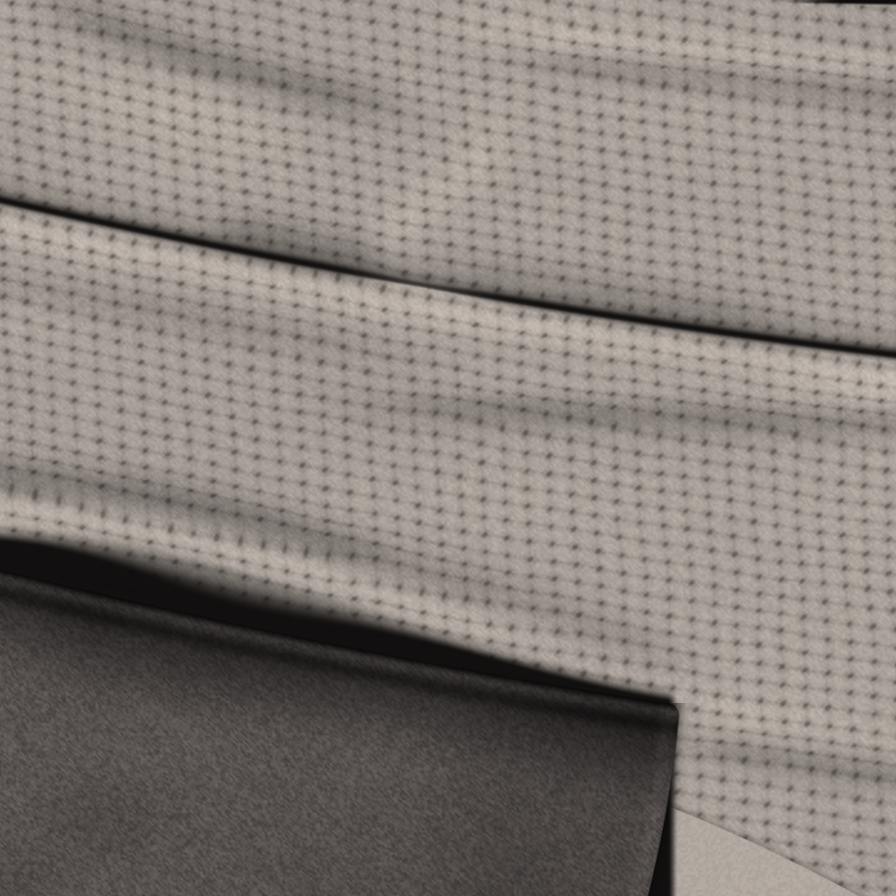
A WebGL 2 fragment shader for this texture:

```glsl
#version 300 es
precision highp float;

uniform vec2 u_resolution;
out vec4 outColor;

const vec3 CLOTH = vec3(0.665, 0.632, 0.603);
const vec3 THREAD = vec3(0.31, 0.285, 0.27);
const vec3 PILLOW = vec3(0.325, 0.303, 0.295);
const vec3 SHADOW = vec3(0.055, 0.048, 0.047);
const vec3 LINING = vec3(0.69, 0.655, 0.625);
const vec2 MARK_COUNT = vec2(40.0, 51.0);  // marks per canvas side
const float WEAVE_COUNT = 360.0;           // fine threads per canvas side
const float ROW_WARP = 0.06;               // how far folds push the rows

float hash(vec2 p) {
  vec3 q = fract(vec3(p.xyx) * 0.1031);
  q += dot(q, q.yzx + 33.33);
  return fract((q.x + q.y) * q.z);
}

float noise(vec2 p) {
  vec2 i = floor(p), f = fract(p);
  f = f * f * (3.0 - 2.0 * f);
  return mix(mix(hash(i), hash(i + vec2(1, 0)), f.x),
             mix(hash(i + vec2(0, 1)), hash(i + vec2(1, 1)), f.x), f.y);
}

float bell(float x, float width) {
  float q = x / width;
  return exp(-q * q);
}

// Soft band along a bowed chord, faded at both ends
float fold(vec2 p, vec2 a, vec2 b, float bow, float width) {
  float t = (p.x - a.x) / (b.x - a.x);
  float y = mix(a.y, b.y, t) + bow * 4.0 * t * (1.0 - t);
  return bell(p.y - y, width) * smoothstep(-0.25, 0.2, t) * (1.0 - smoothstep(0.8, 1.25, t));
}

float creaseHeight(float x) { return 0.776 - 0.225 * x + 0.052 * x * x; }
float hemHeight(float x) { return 0.405 - 0.195 * smoothstep(-0.05, 0.9, x); }
float pillowHeight(float x) { return 0.364 - 0.245 * x + 0.06 * x * x; }

// Light and dark of the draped folds
float foldLight(vec2 p, float crease, float hem) {
  float l = 0.0;
  // above the crease
  l -= 0.14 * fold(p, vec2(0.08, 0.985), vec2(0.42, 0.885), -0.008, 0.023);
  l -= 0.10 * fold(p, vec2(0.60, 0.930), vec2(1.05, 0.890), 0.0, 0.020);
  l += 0.06 * fold(p, vec2(0.55, 0.965), vec2(1.05, 0.922), 0.0, 0.020);
  l += 0.04 * fold(p, vec2(-0.1, 0.940), vec2(0.30, 0.850), 0.0, 0.040);
  l -= 0.13 * fold(p, vec2(0.26, 0.742), vec2(0.42, 0.708), 0.0, 0.026);
  l += 0.05 * fold(p, vec2(0.42, 0.730), vec2(0.56, 0.840), 0.0, 0.035);
  l -= 0.07 * fold(p, vec2(0.52, 0.705), vec2(0.85, 0.645), 0.0, 0.025);
  // between the crease and the hem
  l += 0.07 * bell(crease + 0.027, 0.018);
  l -= 0.07 * fold(p, vec2(-0.1, 0.700), vec2(0.42, 0.610), 0.0, 0.022);
  l += 0.04 * fold(p, vec2(0.50, 0.578), vec2(1.05, 0.555), 0.0, 0.018);
  l -= 0.11 * fold(p, vec2(0.46, 0.545), vec2(1.10, 0.522), 0.0, 0.020);
  l -= 0.16 * fold(p, vec2(-0.1, 0.478), vec2(0.45, 0.370), 0.020, 0.022);
  l += 0.07 * bell(hem - 0.030, 0.017) * (1.0 - smoothstep(0.45, 0.7, p.x));
  l -= 0.07 * fold(p, vec2(0.50, 0.360), vec2(0.76, 0.265), 0.0, 0.025);
  l += 0.03 * fold(p, vec2(0.78, 0.210), vec2(1.05, 0.170), 0.0, 0.020);
  l -= 0.11 * fold(p, vec2(0.78, 0.165), vec2(1.05, 0.125), 0.0, 0.020);
  return l + 0.05 * (noise(p * vec2(5.0, 9.0)) - 0.5);
}

// Woven dark marks joined by thin threads
float markPattern(vec2 p, float row) {
  vec2 q = vec2(p.x + 0.05 * p.y, row) * MARK_COUNT;
  q += 0.25 * (vec2(noise(p * 14.0), noise(p * 14.0 + 40.0)) - 0.5);
  vec2 f = fract(q) - 0.5;
  float strokes = 0.72 + 0.28 * cos(17.0 * (f.x - 0.7 * f.y));
  float blob = bell(f.x + 0.15 * f.y, 0.25) * bell(f.y - 0.3 * f.x, 0.23) * strokes;
  float threads = 0.16 * bell(f.y, 0.12) + 0.13 * bell(f.x, 0.10);
  return clamp(blob * mix(0.65, 1.0, hash(floor(q))) + threads, 0.0, 1.0);
}

void main() {
  vec2 p = gl_FragCoord.xy / u_resolution;
  float aa = 1.2 / u_resolution.y;
  float crease = p.y - creaseHeight(p.x);
  float hem = p.y - hemHeight(p.x);
  float grain = noise(p * WEAVE_COUNT) - 0.5;
  float twill = noise(vec2(p.x + p.y, (p.y - p.x) * 0.35) * WEAVE_COUNT) - 0.5;

  // patterned cloth
  float light = foldLight(p, crease, hem);
  float marks = markPattern(p, crease + ROW_WARP * light);
  vec3 color = mix(CLOTH, THREAD, 0.72 * marks);
  color *= 1.0 + 1.45 * light + 0.08 * grain + 0.08 * twill;

  // crease shadow, thinnest at the pinch
  float pinch = 1.0 - 0.55 * bell(p.x - 0.47, 0.06);
  float above = smoothstep(-0.004, 0.0, crease);
  color *= 1.0 - 0.5 * above * exp(-max(crease, 0.0) / 0.014);
  color = mix(color, SHADOW, 0.95 * pinch * bell(crease - 0.001, 0.0055 * pinch));

  // plain lining at the lower right
  float liningEdge = 0.099 - 0.40 * (p.x - 0.749) - 0.35 * pow(p.x - 0.749, 2.0);
  float lining = smoothstep(-aa, aa, liningEdge - p.y);
  color *= 1.0 - 0.18 * bell(p.y - liningEdge, 0.005);
  color = mix(color, LINING * (1.0 + 0.08 * grain), lining * step(0.7, p.x));

  // dark gap beneath the hem
  float sideEdge = 0.723 + 0.25 * p.y - 0.38 * p.y * p.y;
  float softness = mix(0.007, 0.034, bell(p.x - 0.26, 0.15));
  float beneath = 1.0 - smoothstep(-softness, 0.004, hem);
  float leftSide = 1.0 - smoothstep(0.745, 0.757, p.x);
  color *= 1.0 - 0.25 * leftSide * (1.0 - smoothstep(0.0, 0.014, hem));
  color = mix(color, SHADOW, 0.97 * beneath * leftSide);

  // pillow with a rounded corner and a seam along its top
  float depth = pillowHeight(p.x) - p.y;
  float side = sideEdge - p.x;
  vec2 corner = max(0.012 - vec2(side, depth), 0.0);
  float inside = 0.012 - length(corner);
  float shade = mix(0.48, 1.0, smoothstep(0.0, 0.13, depth));
  shade *= 1.0 - 0.16 * smoothstep(0.35, 0.72, p.x);
  shade += 0.14 * bell(depth - 0.010, 0.007) - 0.20 * bell(depth - 0.026, 0.009);
  shade += 0.13 * bell(side - 0.012, 0.010) + 0.16 * (noise(p * vec2(9.0, 12.0)) - 0.5);
  shade *= smoothstep(-0.004, 0.009, depth);
  vec3 pillow = PILLOW * shade * (1.0 + 0.22 * grain + 0.26 * twill);
  color *= 1.0 - 0.35 * exp(-max(-side, 0.0) / 0.006) * step(p.y, 0.215);
  color = mix(color, pillow, smoothstep(-aa, aa, inside));

  // dark sliver at the top right
  float sliver = smoothstep(-0.002, 0.002, p.y - 1.012 + 0.017 * p.x);
  color = mix(color, SHADOW, sliver * smoothstep(0.86, 0.94, p.x));

  outColor = vec4(clamp(color, 0.0, 1.0), 1.0);
}
```
